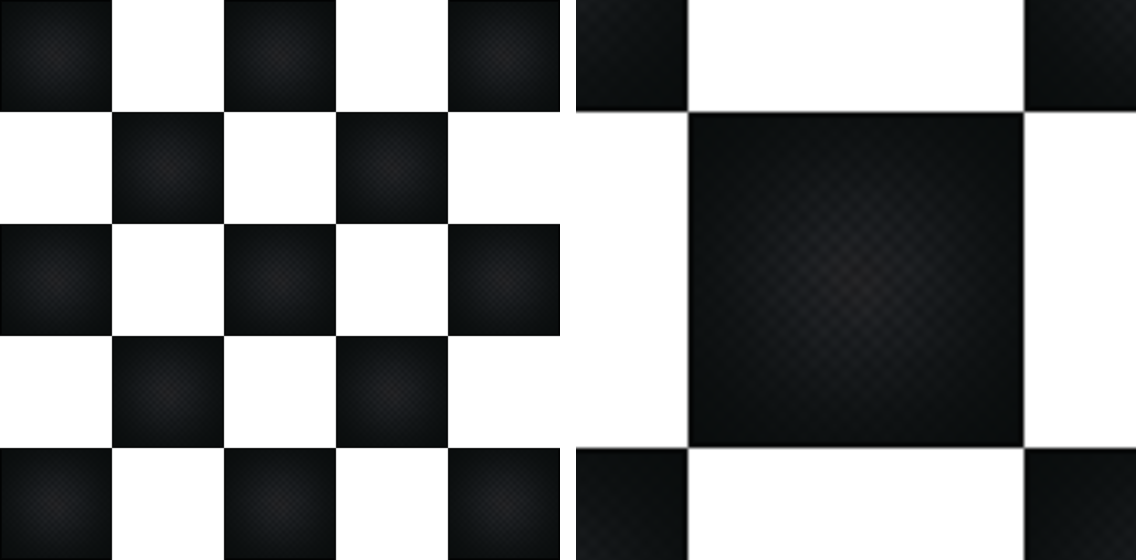
Left, the full canvas; right, a detail of the centre.
This pattern is drawn by a three.js fragment shader. Its source:

```glsl
#define CELLS 5.0
#define EDGE 0.008
#define RIM 0.017
#define GLOW_FALLOFF 6.5
#define WEAVE_COUNT 32.0
#define WEAVE_DEPTH 0.018
#define GRAIN_SCALE 14.0
#define GRAIN_DEPTH 0.012
#define WHITE vec3(1.0)
#define DARK vec3(0.034, 0.047, 0.047)
#define GLOW vec3(0.115, 0.125, 0.138)
#define RIM_COLOR vec3(0.008, 0.012, 0.012)

varying vec2 vUv;

const float TAU = 6.2831853;

vec2 hashGradient(vec2 cell) {
  float angle = TAU * fract(sin(dot(cell, vec2(127.1, 311.7))) * 43758.5);
  return vec2(cos(angle), sin(angle));
}

float gradientNoise(vec2 p) {
  vec2 i = floor(p);
  vec2 f = p - i;
  vec2 u = f * f * f * (f * (f * 6.0 - 15.0) + 10.0);
  vec2 right = vec2(1.0, 0.0);
  vec2 up = vec2(0.0, 1.0);
  float bottom = mix(dot(hashGradient(i), f),
                     dot(hashGradient(i + right), f - right), u.x);
  float top = mix(dot(hashGradient(i + up), f - up),
                  dot(hashGradient(i + 1.0), f - 1.0), u.x);
  return mix(bottom, top, u.y);
}

// Alternating 0 and 1 bands on each axis, smoothed at interior lines only
vec2 softParity(vec2 p) {
  vec2 line = clamp(floor(p + 0.5), 1.0, CELLS - 1.0);
  vec2 side = smoothstep(-EDGE, EDGE, p - line);
  return mix(mod(line - 1.0, 2.0), mod(line, 2.0), side);
}

// Dark square with a central sheen, a fine woven texture and a thin rim
vec3 darkTile(vec2 q) {
  float glow = exp(-GLOW_FALLOFF * dot(q, q));
  vec2 thread = cos(TAU * 0.5 * WEAVE_COUNT * q);
  float weave = thread.x * thread.y * WEAVE_DEPTH;
  float grain = gradientNoise(q * GRAIN_SCALE + 20.0) * GRAIN_DEPTH;
  vec3 color = mix(DARK, GLOW, glow) + (weave + grain) * glow;

  // Faint warm tint at the very centre
  color += vec3(0.012, 0.002, -0.004) * exp(-90.0 * dot(q, q));

  float inset = 0.5 - max(abs(q.x), abs(q.y));
  return mix(RIM_COLOR, color, smoothstep(RIM * 0.4, RIM * 1.4, inset));
}

void main() {
  vec2 p = vUv * CELLS;
  vec2 parity = softParity(p);
  float white = parity.x + parity.y - 2.0 * parity.x * parity.y;
  vec3 color = mix(darkTile(fract(p) - 0.5), WHITE, white);
  gl_FragColor = vec4(color, 1.0);
}
```
